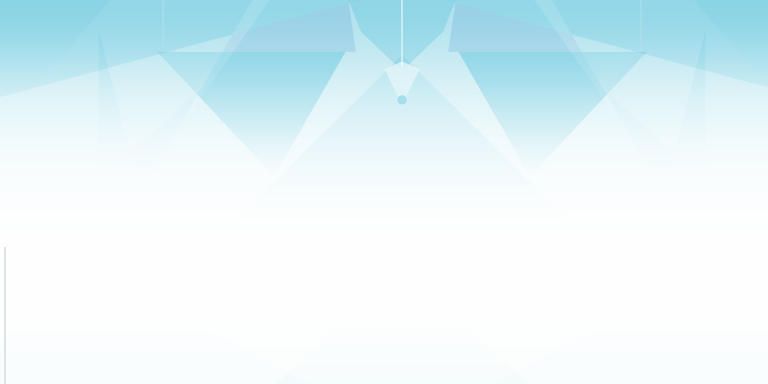
Give the GLSL for this background, as a Shadertoy shader.

```glsl
// Mirrored translucent cyan facets fading downward into white

// Soft coverage of the half plane to the right of the direction a to b (y points down)
float side(vec2 p, vec2 a, vec2 b) {
    vec2 dir = normalize(b - a), rel = p - a;
    float dist = dir.x * rel.y - dir.y * rel.x;
    return clamp(dist * iResolution.y + 0.5, 0.0, 1.0);
}

float below(vec2 p, float level) {
    return side(p, vec2(0.0, level), vec2(1.0, level));
}

float fade(float start, float end, float v) {
    return 1.0 - smoothstep(start, end, v);
}

void mainImage(out vec4 fragColor, in vec2 fragCoord) {
    // Height is one unit; fold around the mirror axis, y measured from the top
    vec2 uv = fragCoord / iResolution.y;
    uv.x *= 2.0 * iResolution.y / iResolution.x;
    vec2 p = vec2(abs(uv.x - 1.047), 1.0 - uv.y);

    // Long edges shared by several facets
    float aboveRoof = side(p, vec2(1.047, 0.253), vec2(0.109, 0.0));
    float outsideWing = side(p, vec2(0.331, 0.456), vec2(0.122, 0.091));
    float insideKite = side(p, vec2(0.0, 0.143), vec2(0.46, 0.6));
    float innerCut = side(p, vec2(0.63, 0.143), vec2(0.19, 0.612));
    float outerRay = side(p, vec2(0.586, 0.34), vec2(0.39, 0.0));
    float belowBar = below(p, 0.135);

    // Vertical wash
    float tint = 0.62 * exp(-p.y * p.y / 0.06) + 0.05 * fade(0.3, 0.62, p.y);

    // Broad roof and kite
    tint += 0.25 * aboveRoof * fade(0.0, 0.5, p.y);
    tint += 0.14 * insideKite * fade(0.2, 0.62, p.y);

    // Saturated wing panels, with paler strips along the crossing rays
    float wing = innerCut * outsideWing * (1.0 - insideKite) * belowBar;
    tint += 0.42 * wing * (1.0 - 0.45 * outerRay) * fade(0.16, 0.5, p.y);
    float strip = (1.0 - belowBar) * (1.0 - aboveRoof) * (1.0 - outerRay)
        * side(p, vec2(0.12, 0.135), vec2(0.14, 0.0));
    tint += 0.2 * strip;
    float streak = side(p, vec2(0.59, 0.35), vec2(0.345, 0.0)) * (1.0 - outerRay);
    tint -= 0.12 * streak * fade(0.1, 0.35, p.y);

    // Outer wedges
    float leaning = side(p, vec2(0.69, 0.47), vec2(0.79, 0.08));
    float upright = side(p, vec2(0.79, 0.0), vec2(0.79, 1.0));
    tint += 0.11 * leaning * upright * below(p, 0.08) * fade(0.1, 0.47, p.y);
    float slant = side(p, vec2(0.54, 0.247), vec2(0.79, 0.47));
    tint += 0.05 * slant * (1.0 - leaning) * outerRay * fade(0.25, 0.5, p.y);
    tint += 0.07 * side(p, vec2(0.95, 0.22), vec2(0.76, 0.0)) * fade(0.0, 0.25, p.y);

    // Central crown and the small pale kite hanging under it
    float crown = side(p, vec2(0.12, 0.07), vec2(0.0, 0.185))
        * side(p, vec2(0.14, 0.0), vec2(0.1, 0.1));
    tint += 0.27 * crown;
    float pendant = side(p, vec2(0.0, 0.16), vec2(0.045, 0.18))
        * side(p, vec2(0.045, 0.18), vec2(0.0, 0.275));
    tint = mix(tint, 0.2, 0.75 * pendant);
    float gem = clamp((0.012 - length(p - vec2(0.0, 0.26))) * iResolution.y + 0.5, 0.0, 1.0);
    tint = mix(tint, 0.75, gem);

    // Faint facets rising from the lower edge
    float rise = smoothstep(0.8, 1.0, p.y);
    float foot = side(p, vec2(0.16, 0.84), vec2(0.33, 1.0));
    float shard = side(p, vec2(0.5, 0.86), vec2(0.24, 1.0));
    tint += rise * (0.02 + 0.035 * foot + 0.025 * (1.0 - shard));

    // Colour, slightly bluer on the upper strips
    vec3 cyan = mix(vec3(0.54, 0.83, 0.90), vec3(0.54, 0.79, 0.89), strip);
    vec3 color = mix(vec3(0.995, 0.998, 0.998), cyan, clamp(tint, 0.0, 1.0));

    // Thin light seams and the grey rule at the left edge
    float seam = fade(0.001, 0.004, p.x) * fade(0.17, 0.19, p.y);
    float sideSeam = fade(0.001, 0.004, abs(p.x - 0.622)) * fade(0.05, 0.18, p.y);
    color = mix(color, vec3(1.0), 0.5 * seam + 0.12 * sideSeam);
    float rule = fade(0.001, 0.004, abs(uv.x - 0.013)) * below(p, 0.643);
    color = mix(color, vec3(0.84, 0.87, 0.88), 0.8 * rule);

    fragColor = vec4(color, 1.0);
}
```
